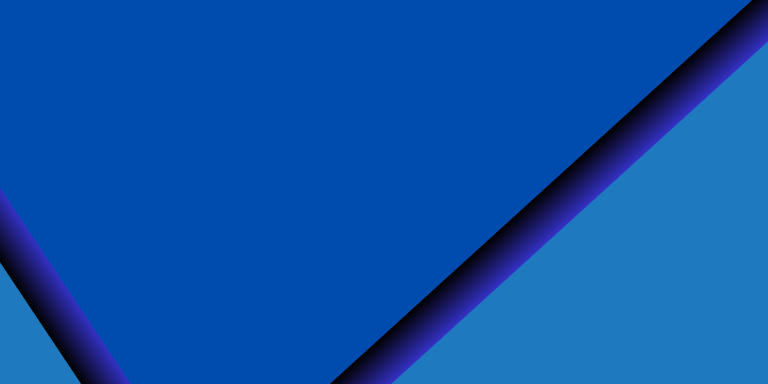
A Shadertoy shader for this background:

```glsl
// Flat deep-blue field cut by two slanted folds with lighter blue corners.
// Each fold is a straight strip, shaded from black to violet by its signed
// distance to a line; strip borders are smoothed over one pixel.

#define DEEP_BLUE   vec3(0.0, 0.294, 0.682)
#define LIGHT_BLUE  vec3(0.122, 0.475, 0.749)
#define VIOLET      vec3(0.204, 0.190, 0.775)
#define FOLD_WIDTH  0.1075
#define LEFT_FOOT   0.2115
#define RIGHT_FOOT  0.859
#define LEFT_NORMAL  vec2(1.5, 1.0)
#define RIGHT_NORMAL vec2(1.0, -1.1)

// Signed distance to a line that meets the lower border at x = foot.
float lineDistance(vec2 p, float foot, vec2 normal) {
    return dot(p - vec2(foot, 0.0), normalize(normal));
}

// Coverage of the half plane where the distance is positive.
float coverage(float dist, float pixel) {
    return clamp(dist / pixel + 0.5, 0.0, 1.0);
}

// Colours met in order along the normal: before, shaded strip, after.
vec3 fold(float dist, vec3 before, vec3 after, float pixel) {
    vec3 strip = VIOLET * clamp(dist / FOLD_WIDTH, 0.0, 1.0);
    vec3 color = mix(before, strip, coverage(dist, pixel));
    return mix(color, after, coverage(dist - FOLD_WIDTH, pixel));
}

void mainImage(out vec4 fragColor, in vec2 fragCoord) {
    // Canvas height is one unit
    vec2 p = fragCoord / iResolution.y;
    float pixel = 1.0 / iResolution.y;

    // Left fold: black side faces the lower left corner
    float left = lineDistance(p, LEFT_FOOT, LEFT_NORMAL);
    vec3 color = fold(left, LIGHT_BLUE, DEEP_BLUE, pixel);

    // Right fold: black side faces the deep field
    float right = lineDistance(p, RIGHT_FOOT, RIGHT_NORMAL);
    color = fold(right, color, LIGHT_BLUE, pixel);

    fragColor = vec4(color, 1.0);
}
```
